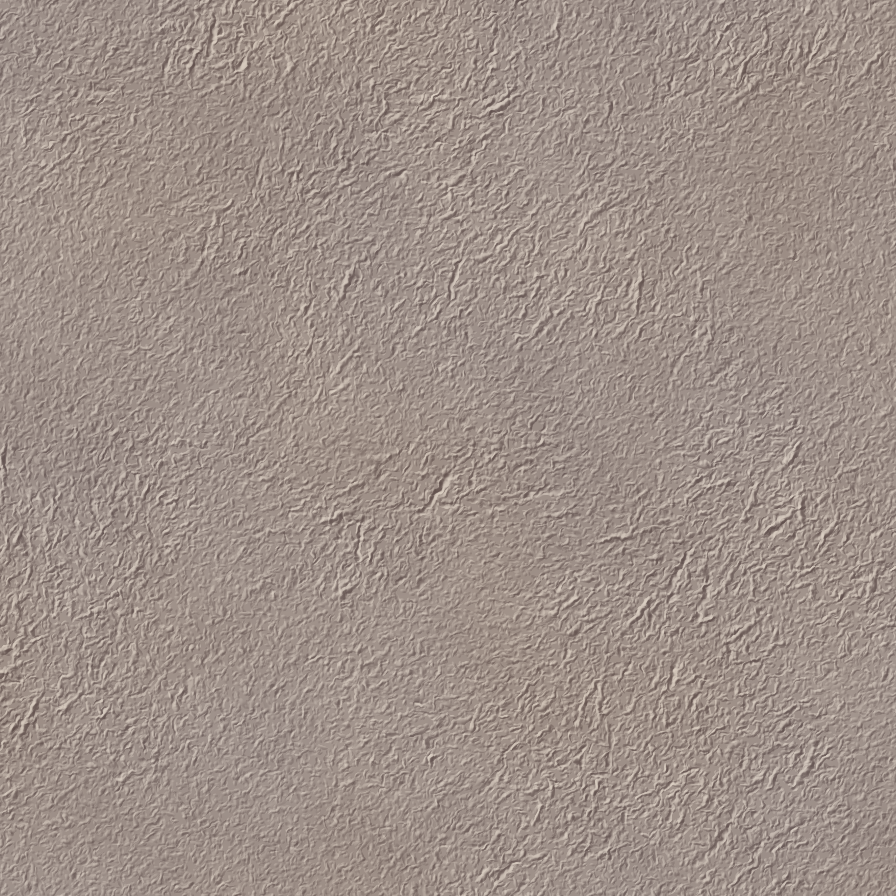
This texture is drawn by a WebGL 1 fragment shader. Its source:

```glsl
precision highp float;
// Draws taupe trowelled plaster: embossed short strokes swept along a swirling flow.

uniform vec2 u_resolution;

#define SHADOW vec3(0.49, 0.43, 0.41)
#define HIGHLIGHT vec3(0.76, 0.71, 0.67)
#define BASE_TONE 0.485
#define RELIEF 0.93
#define LIGHT_DIR vec2(-0.77, 0.64)
#define SWEEP_ANGLE 0.95
#define SWIRL 0.6
#define RIDGE_SHARE 0.72
#define BEND 0.7
#define WAVER 0.0022
#define MOTTLE 0.06
#define TINT 0.006

vec2 hash2(vec2 p) {
  vec2 q = vec2(dot(p, vec2(127.1, 311.7)), dot(p, vec2(269.5, 183.3)));
  return fract(sin(q) * 43758.55);
}

// Layered sines: slow, irregular variation between about -1 and 1.
float drift(vec2 p) {
  float a = sin(p.x * 1.7 + 1.8 * sin(p.y * 1.3 + 0.6));
  float b = sin(p.y * 2.3 - 1.4 * sin(p.x * 1.9 + 2.1));
  float c = sin(dot(p, vec2(3.7, 3.1)) + 1.5 * sin(p.x * 2.9 - p.y * 2.2));
  return 0.4 * a + 0.35 * b + 0.25 * c;
}

float flowAngle(vec2 p) {
  return SWEEP_ANGLE + SWIRL * (drift(p * 3.1 + 4.0) + 0.7 * drift(p * 8.3 + 9.0));
}

// Slope toward the light of one layer of curved strokes, one per cell.
// size holds the half length and half width of a stroke, in cells.
float strokeSlope(vec2 uv, float cells, vec2 size, float spread, float density) {
  vec2 p = uv * cells;
  vec2 home = floor(p);
  float slope = 0.0;
  for (int j = -1; j <= 1; j++) {
    for (int i = -1; i <= 1; i++) {
      vec2 cell = home + vec2(float(i), float(j));
      vec2 seed = cell + cells;
      vec2 center = cell + hash2(seed);
      vec2 shape = hash2(seed + 17.3);
      vec2 kind = hash2(seed + 41.9);

      float angle = flowAngle(center / cells) + spread * (shape.x * 2.0 - 1.0);
      vec2 along = vec2(cos(angle), sin(angle));
      vec2 across = vec2(-along.y, along.x);
      vec2 extent = size * vec2(mix(0.6, 1.0, shape.y), mix(0.75, 1.15, kind.y));
      float curve = BEND * (kind.y - 0.5);

      vec2 d = p - center;
      float x = dot(d, along);
      float y = dot(d, across) - curve * x * x;
      float body = max(0.0, 1.0 - dot(vec2(x, y) / extent, vec2(x, y) / extent));

      // Analytic gradient of the bump body * body, scaled by its width.
      vec2 gradient = -4.0 * body * (x / (extent.x * extent.x) * along
        + y / (extent.y * extent.y) * (across - 2.0 * curve * x * along));
      float height = mix(0.45, 1.0, shape.y) * (kind.x < RIDGE_SHARE ? 1.0 : -1.0);
      height *= step(fract(kind.x * 7.0 + shape.x), density);
      slope -= height * extent.y * dot(gradient, LIGHT_DIR);
    }
  }
  return slope;
}

void main() {
  vec2 uv = gl_FragCoord.xy / min(u_resolution.x, u_resolution.y);

  // Smooth and rough trowel patches.
  float patches = drift(uv * 4.2 + 2.0) + 0.6 * drift(uv * 11.0 + 7.0);
  float rough = smoothstep(-0.8, 0.8, patches);

  // A small waver breaks the strokes into crumbly, uneven edges.
  vec2 wavy = uv + WAVER * vec2(drift(uv * 130.0), drift(uv * 130.0 + 31.0));

  // Relief, from fine grain to long scratches.
  float slope = mix(0.34, 0.46, rough) * strokeSlope(uv, 155.0, vec2(0.70, 0.40), 1.5, 1.0);
  slope += mix(0.42, 0.68, rough) * strokeSlope(wavy, 98.0, vec2(0.80, 0.30), 1.1, 1.0);
  slope += mix(0.22, 0.74, rough) * strokeSlope(wavy, 52.0, vec2(0.90, 0.19), 0.8, 0.85);
  slope += mix(0.15, 1.00, rough) * strokeSlope(wavy, 21.0, vec2(0.90, 0.10), 0.6, 0.35);

  // Soft limit keeps the brightest and darkest edges within the plaster tones.
  float lit = RELIEF * slope;
  lit /= sqrt(1.0 + 1.1 * lit * lit);

  // Broad and medium mottling of the dry surface.
  float mottle = drift(uv * 6.0 + 13.0) + 0.7 * drift(uv * 26.0 + 3.0);
  vec3 color = mix(SHADOW, HIGHLIGHT, BASE_TONE + lit + MOTTLE * mottle);

  // Faint warm and cool stains.
  color += TINT * drift(uv * 5.0 + 21.0) * vec3(0.6, 0.0, -1.0);
  gl_FragColor = vec4(clamp(color, 0.0, 1.0), 1.0);
}
```
